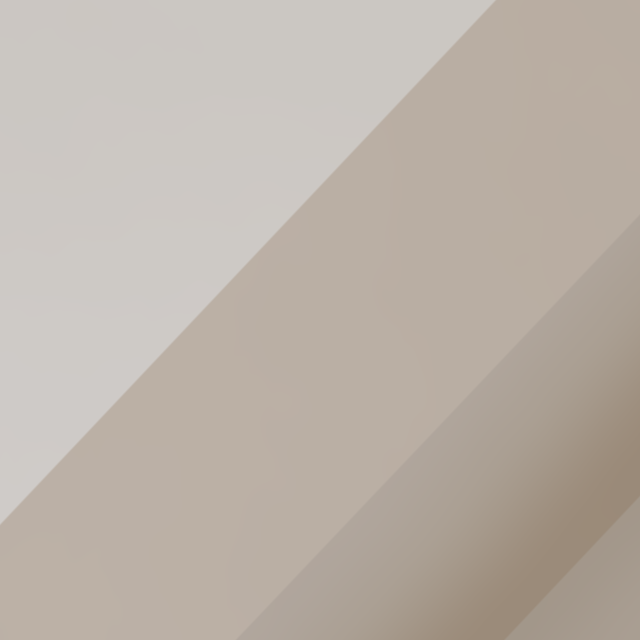
Write a WebGL 2 fragment shader that draws this background.

```glsl
#version 300 es
precision highp float;
// Diagonal overlapping paper panels in warm beige with a soft shaded fold.

uniform vec2 u_resolution;
out vec4 outColor;

const vec3 PALE_TOP = vec3(0.796, 0.779, 0.760);
const vec3 PALE_LOW = vec3(0.812, 0.796, 0.784);
const vec3 SAND_LEFT = vec3(0.735, 0.692, 0.651);
const vec3 SAND_RIGHT = vec3(0.724, 0.680, 0.636);
const vec3 FOLD_ROSE = vec3(0.690, 0.650, 0.614);
const vec3 FOLD_GREY = vec3(0.666, 0.622, 0.572);
const vec3 FOLD_DARK = vec3(0.604, 0.539, 0.470);
const vec3 CORNER_EDGE = vec3(0.637, 0.592, 0.542);
const vec3 CORNER_TIP = vec3(0.662, 0.618, 0.572);

// Signed distance to the line through a and b, positive on its lower right.
float lineDistance(vec2 p, vec2 a, vec2 b) {
    vec2 along = normalize(b - a);
    return dot(p - a, vec2(along.y, -along.x));
}

// Smooth step across a panel edge, at least one pixel wide.
float edgeMask(float dist, float softness) {
    float width = max(softness, 0.75 / min(u_resolution.x, u_resolution.y));
    return smoothstep(-width, width, dist);
}

// Layered sines give a faint uneven paper tone.
float paperTone(vec2 p) {
    float tone = 0.0;
    float weight = 0.5;
    for (int i = 0; i < 4; i++) {
        tone += weight * sin(p.x + 1.7 * sin(p.y)) * cos(1.3 * p.y);
        p = mat2(1.6, 1.2, -1.2, 1.6) * p + 2.3;
        weight *= 0.5;
    }
    return tone;
}

// Shaded fold: t runs from its upper edge (0) to its lower edge (1).
vec3 foldColor(float t, float rise) {
    vec3 color = mix(FOLD_ROSE, FOLD_GREY, smoothstep(0.0, 0.55, t + 0.15 * rise));
    float center = mix(0.64, 0.53, rise);
    float shade = smoothstep(center - 0.28, center + 0.28, t);
    color = mix(color, FOLD_DARK, 0.92 * shade);
    return color - 0.012 * smoothstep(0.7, 1.0, t) * rise;
}

void main() {
    vec2 uv = gl_FragCoord.xy / u_resolution;

    // Three nearly parallel panel edges
    float paleEdge = lineDistance(uv, vec2(0.0, 0.180), vec2(0.775, 1.0));
    float foldEdge = lineDistance(uv, vec2(0.3685, 0.0), vec2(1.0, 0.665));
    float cornerEdge = lineDistance(uv, vec2(0.788, 0.0), vec2(1.0, 0.225));

    // Panel colours
    vec3 pale = mix(PALE_LOW, PALE_TOP, smoothstep(0.2, 1.0, uv.y));
    vec3 sand = mix(SAND_LEFT, SAND_RIGHT, smoothstep(0.0, 1.0, uv.x));
    float foldT = clamp(foldEdge / (foldEdge - cornerEdge), 0.0, 1.0);
    vec3 fold = foldColor(foldT, smoothstep(0.0, 0.55, uv.y));
    vec3 corner = mix(CORNER_EDGE, CORNER_TIP, smoothstep(0.0, 0.15, cornerEdge));

    // Layers from upper left to lower right
    vec3 color = mix(pale, sand, edgeMask(paleEdge, 0.002));
    color = mix(color, fold, edgeMask(foldEdge, 0.002));
    color = mix(color, corner, edgeMask(cornerEdge, 0.002));

    color += 0.0025 * paperTone(uv * 7.0);
    outColor = vec4(color, 1.0);
}
```
